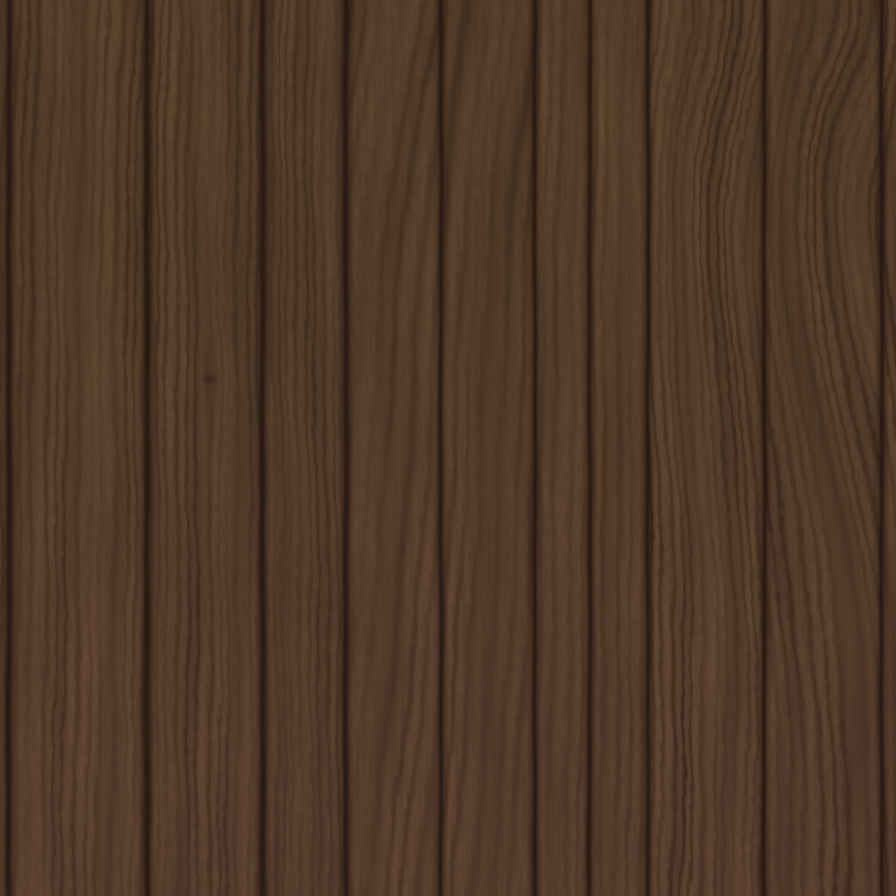
Give the GLSL for this texture, as a three.js fragment shader.

```glsl
// Dark brown wall of ten upright wooden planks with wavy grain and narrow seams.
#define SEAMS 10
#define SEAM_WIDTH 0.0033
#define WOOD_TOP vec3(0.344, 0.252, 0.172)
#define WOOD_BOTTOM vec3(0.360, 0.256, 0.190)
#define GRAIN_COLOR vec3(0.205, 0.137, 0.092)
#define SEAM_COLOR vec3(0.135, 0.085, 0.058)
#define FIBRE_SCALE vec2(210.0, 60.0)
#define FIBRE_DEPTH 0.10
#define KNOT vec2(0.234, 0.577)

varying vec2 vUv;

vec2 hash2(vec2 p) {
  vec3 q = fract(p.xyx * vec3(0.1031, 0.1030, 0.0973));
  q += dot(q, q.yzx + 33.33);
  return fract((q.xx + q.yz) * q.zy);
}

// Distance to the nearest scattered cell point
float cellular(vec2 p) {
  vec2 cell = floor(p), f = p - cell;
  float nearest = 2.0;
  for (int j = -1; j <= 1; j++)
    for (int i = -1; i <= 1; i++) {
      vec2 o = vec2(float(i), float(j));
      vec2 r = o + hash2(cell + o) - f;
      nearest = min(nearest, dot(r, r));
    }
  return sqrt(nearest);
}

// Uneven seam positions, left to right
float seamX(float i) {
  return i < 0.5 ? 0.010 : i < 1.5 ? 0.164 : i < 2.5 ? 0.293 : i < 3.5 ? 0.386
       : i < 4.5 ? 0.492 : i < 5.5 ? 0.597 : i < 6.5 ? 0.658 : i < 7.5 ? 0.723
       : i < 8.5 ? 0.853 : 0.984;
}

// Per plank: grain lines per unit, slant, bend, contrast
vec4 plankGrain(float id) {
  return id < 1.5 ? vec4(78.0, 0.015, 0.003, 0.50)
       : id < 2.5 ? vec4(88.0, 0.004, 0.002, 0.56)
       : id < 3.5 ? vec4(102.0, -0.005, 0.002, 0.50)
       : id < 4.5 ? vec4(48.0, 0.105, 0.008, 0.44)
       : id < 5.5 ? vec4(52.0, 0.070, 0.006, 0.46)
       : id < 6.5 ? vec4(66.0, 0.020, 0.003, 0.34)
       : id < 7.5 ? vec4(72.0, 0.012, 0.003, 0.36)
       : id < 8.5 ? vec4(94.0, 0.010, 0.018, 0.62)
       : vec4(72.0, -0.035, 0.031, 0.60);
}

// Darkness of the growth lines, 0 to 1; rough frays their edges
float grainLines(vec2 p, float id, float across, float rough) {
  vec4 g = plankGrain(id);
  float drop = 1.0 - p.y;
  float bend = g.z * cos(17.0 * drop / (1.0 + 1.5 * drop)) * (0.55 + 0.7 * across);
  float wobble = 0.0016 * sin(p.y * 21.0 + p.x * 45.0 + id * 5.1)
               + 0.0007 * sin(p.y * 67.0 + p.x * 130.0 + id * 2.3)
               + 0.0003 * sin(p.y * 290.0 + p.x * 410.0)
               + 0.0022 * (rough - 0.45);

  // Lines part around the small knot
  vec2 k = p - KNOT;
  float knotPush = 0.006 * sign(k.x) * exp(-dot(k * vec2(55.0, 28.0), k * vec2(55.0, 28.0)))
                 * smoothstep(0.0, 0.004, abs(k.x));
  float u = p.x - g.y * p.y - bend - wobble - knotPush;

  float phase = 6.2832 * u * g.x;
  phase += 1.0 * sin(phase * 0.31 + id * 4.0) + 0.7 * sin(phase * 0.173 + id * 7.0);
  float fine = pow(0.5 + 0.5 * sin(phase), 2.2);
  float broad = 0.5 + 0.5 * sin(phase * 0.23 + 1.2 * sin(p.y * 5.0 + id));
  float strength = 0.68 + 0.32 * sin(u * 62.0 + p.y * 4.0 + id * 3.0);
  return g.w * (fine * strength + 0.42 * broad * broad);
}

void main() {
  vec2 p = vUv;
  float x = p.x + 0.0005 * sin(p.y * 11.0 + p.x * 30.0) + 0.0003 * sin(p.y * 37.0);

  // Find the plank and the nearest seam
  float id = 0.0, left = -0.09, right = 1.11, seamDist = 1000.0, sideDist = 1000.0;
  for (int i = 0; i < SEAMS; i++) {
    float n = float(i), s = seamX(n);
    if (x > s) { id = n + 1.0; left = s; }
    else right = min(right, s);
    float width = SEAM_WIDTH * (n < 3.5 ? 1.25 : 0.95);
    seamDist = min(seamDist, abs(x - s) / width);
    sideDist = min(sideDist, abs(x - s - 0.0095) / SEAM_WIDTH);
  }
  float across = (x - left) / (right - left);

  // Wood tone with slow mottling and a tint per plank
  vec3 color = mix(WOOD_BOTTOM, WOOD_TOP, smoothstep(0.0, 0.8, p.y));
  float mottle = sin(p.x * 31.0 + 2.0 * sin(p.y * 6.0 + id)) * sin(p.y * 9.0 + id * 2.7);
  color *= 1.0 + 0.035 * mottle + 0.04 * (hash2(vec2(id, 3.0)).x - 0.5);

  // Growth lines, broken up by short fibres and pores
  float fibre = cellular(p * FIBRE_SCALE + vec2(0.0, id * 13.0));
  float streak = cellular(p * vec2(150.0, 7.0) + id * 9.0);
  float lines = grainLines(p, id, across, fibre);
  color = mix(color, GRAIN_COLOR, clamp(lines * (0.72 + 0.5 * fibre), 0.0, 0.9));
  color *= 1.0 + FIBRE_DEPTH * (fibre - 0.45) + 0.10 * (streak - 0.45);

  // Small knot
  vec2 k = (p - KNOT) * vec2(130.0, 190.0);
  color = mix(color, GRAIN_COLOR * 0.85, 0.6 * exp(-dot(k, k)));

  // Lit bevel, soft shadow and dark core of the seams
  color *= 1.0 + 0.05 * exp(-sideDist * sideDist);
  color = mix(color, SEAM_COLOR, 0.50 * exp(-0.28 * seamDist * seamDist));
  color = mix(color, SEAM_COLOR, 0.70 * (1.0 - smoothstep(0.1, 1.2, seamDist)));

  gl_FragColor = vec4(color, 1.0);
}
```
